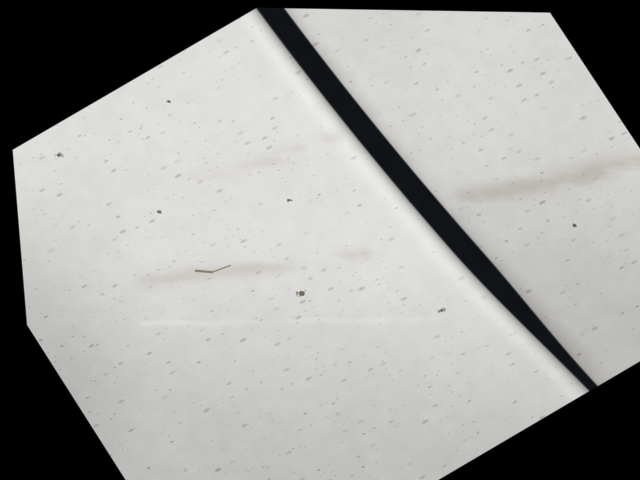
A Shadertoy shader for this texture:

```glsl
float hash(vec2 p) {
    vec3 q = fract(vec3(p.xyx) * 0.1031);
    q += dot(q, q.yzx + 33.33);
    return fract((q.x + q.y) * q.z);
}

float noise(vec2 p) {
    vec2 i = floor(p), f = fract(p);
    f = f * f * (3.0 - 2.0 * f);
    return mix(mix(hash(i), hash(i + vec2(1, 0)), f.x),
               mix(hash(i + vec2(0, 1)), hash(i + vec2(1, 1)), f.x), f.y);
}

float fbm(vec2 p) {
    float sum = 0.0, amp = 0.5;
    for (int i = 0; i < 5; i++) {
        sum += amp * noise(p);
        p = mat2(1.6, 1.2, -1.2, 1.6) * p + 7.3;
        amp *= 0.5;
    }
    return sum;
}

float segmentDistance(vec2 p, vec2 a, vec2 b) {
    vec2 d = b - a;
    return length(p - a - d * clamp(dot(p - a, d) / dot(d, d), 0.0, 1.0));
}

// Positive inside the clockwise slab outline
float slabInside(vec2 p) {
    vec2 corner[8] = vec2[8](
        vec2(0.026, 0.688), vec2(0.535, 0.984), vec2(1.146, 0.974), vec2(1.335, 0.688),
        vec2(1.335, 0.248), vec2(0.917, 0.002), vec2(0.260, 0.002), vec2(0.056, 0.323));
    float inside = 1.0;
    for (int i = 0; i < 8; i++) {
        vec2 a = corner[i], d = normalize(corner[(i + 1) % 8] - a);
        // The slab runs on past the right and bottom borders
        if (i == 3 || i == 5) continue;
        inside = min(inside, dot(p - a, vec2(d.y, -d.x)));
    }
    return inside;
}

// Signed distance from the curved gap's centre; positive on the right
float gapOffset(vec2 p) {
    float s = 0.984 - p.y;
    float slope = 0.74 + 0.276 * s;
    return (p.x - 0.5625 - 0.74 * s - 0.138 * s * s) / sqrt(1.0 + slope * slope);
}

float streak(vec2 p, vec2 a, vec2 b, float width) {
    float wobble = 0.02 * (fbm(p * 9.0) - 0.5);
    float d = segmentDistance(p + vec2(0.0, wobble), a, b) / width;
    return exp(-d * d) * smoothstep(0.2, 0.65, fbm(p * vec2(9.0, 28.0)));
}

float speck(vec2 p, vec2 centre, float radius) {
    vec2 q = (p - centre) * vec2(0.8, 1.2);
    float ragged = radius * (0.4 + 1.1 * noise(p * 220.0));
    return 1.0 - smoothstep(0.3 * ragged, 1.2 * ragged, length(q));
}

// Small slanted flecks, one per cell
float flecks(vec2 p, float scale, float density) {
    vec2 q = mat2(0.91, -0.42, 0.42, 0.91) * p * scale;
    vec2 cell = floor(q);
    float seed = hash(cell + scale);
    vec2 centre = 0.3 + 0.4 * vec2(hash(cell + 17.0), hash(cell + 43.0));
    vec2 d = (fract(q) - centre) * vec2(0.7, 1.5);
    float radius = mix(0.08, 0.25, hash(cell + 71.0));
    return step(seed, density) * (1.0 - smoothstep(0.3 * radius, radius, length(d)))
        * mix(0.3, 1.0, hash(cell + 91.0));
}

vec3 plaster(vec2 p, float side) {
    // Broad light falloff on each side of the gap
    float left = mix(0.745, 0.875, smoothstep(0.0, 0.62, p.y + 0.08 * p.x));
    left -= 0.09 * smoothstep(0.35, 0.0, p.x) * smoothstep(0.75, 0.3, p.y);
    float right = mix(0.73, 0.84, smoothstep(0.2, 0.8, p.y));
    float light = mix(left, right, smoothstep(-0.01, 0.01, side));
    light += 0.035 * (fbm(p * 5.0) - 0.5) + 0.035 * (fbm(p * 45.0) - 0.5);
    vec3 col = light * vec3(1.0, 0.998, 0.985);

    // Tan stains and a pale scratch
    float stain = 0.55 * streak(p, vec2(0.30, 0.415), vec2(0.76, 0.475), 0.017);
    stain += 0.4 * streak(p, vec2(0.40, 0.62), vec2(0.70, 0.71), 0.018);
    stain += 0.8 * streak(p, vec2(0.97, 0.585), vec2(1.34, 0.66), 0.026);
    stain += 0.6 * smoothstep(0.06, 0.025, side) * step(0.0, side) * fbm(p * 14.0);
    col -= stain * vec3(0.10, 0.115, 0.14);
    col += 0.03 * streak(p, vec2(0.30, 0.325), vec2(0.90, 0.335), 0.006);

    // Scattered dirt and the larger marks
    float dirt = 0.13 * flecks(p, 32.0, 0.3) + 0.10 * flecks(p, 68.0, 0.22);
    vec3 mark[8] = vec3[8](
        vec3(0.122, 0.677, 0.008), vec3(0.332, 0.559, 0.005), vec3(0.604, 0.583, 0.005),
        vec3(0.628, 0.389, 0.009), vec3(0.920, 0.354, 0.007), vec3(1.196, 0.531, 0.005),
        vec3(0.352, 0.788, 0.004), vec3(0.858, 0.582, 0.005));
    for (int i = 0; i < 8; i++) dirt += 0.45 * speck(p, mark[i].xy, mark[i].z);
    float scrape = min(segmentDistance(p, vec2(0.408, 0.436), vec2(0.442, 0.433)),
                       segmentDistance(p, vec2(0.442, 0.433), vec2(0.480, 0.447)) + 0.001);
    dirt += 0.3 * smoothstep(0.004, 0.0005, scrape);
    return col - dirt * vec3(0.95, 1.0, 1.08);
}

void mainImage(out vec4 fragColor, in vec2 fragCoord) {
    vec2 p = fragCoord / iResolution.y;
    float pixel = 1.0 / iResolution.y;
    float side = gapOffset(p);
    vec3 col = plaster(p, side);

    // Dark gap with a bevel highlight and a soft contact shadow
    float halfWidth = mix(0.009, 0.0225, smoothstep(0.17, 0.48, p.y));
    float edge = abs(side) - halfWidth;
    float onLeft = step(side, 0.0);
    col += 0.045 * onLeft * exp(-pow((edge - 0.028) / 0.016, 2.0));
    col *= 1.0 - mix(0.15, 0.42, onLeft) * exp(-max(edge, 0.0) / 0.008);
    vec3 gapColor = vec3(0.065, 0.075, 0.09) + 0.025 * (fbm(p * 30.0) - 0.5);
    col = mix(gapColor, col, smoothstep(-1.2 * pixel, 1.5 * pixel, edge));

    col *= smoothstep(-pixel, pixel, slabInside(p));
    fragColor = vec4(clamp(col, 0.0, 1.0), 1.0);
}
```
